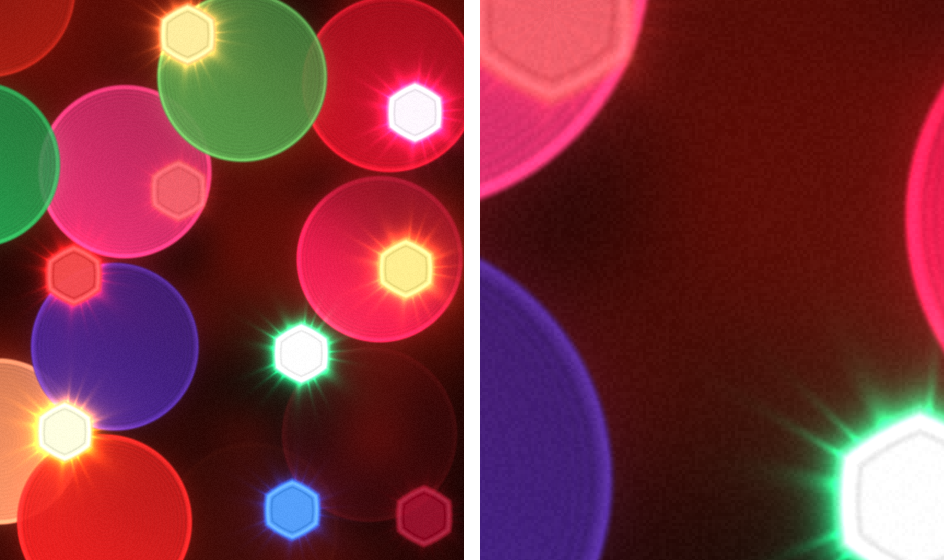
Left: the whole. Right: its middle third, enlarged.
Write a Shadertoy shader that draws this background.

```glsl
// Out-of-focus party lights: translucent discs and glowing hexagons on dark red.

const int DISC_COUNT = 11;
const int LIGHT_COUNT = 9;

// Disc tint and opacity
const vec4 DISC_TINT[DISC_COUNT] = vec4[](
    vec4(.88, .12, .12, .95), vec4(.12, .62, .30, .90), vec4(.45, .05, .08, .25),
    vec4(.30, .58, .27, .92), vec4(.27, .13, .55, .94), vec4(.85, .15, .10, .50),
    vec4(.90, .10, .30, .95), vec4(.30, .08, .03, .15), vec4(.84, .18, .42, .95),
    vec4(.98, .60, .42, .88), vec4(.78, .06, .14, .78));

// Hexagon core colour and opacity
const vec4 LIGHT_CORE[LIGHT_COUNT] = vec4[](
    vec4(1., .93, .56, 1.), vec4(.33, .62, .98, 1.), vec4(.95, .50, .42, .55),
    vec4(1., 1., .88, 1.), vec4(1., .97, 1., 1.), vec4(1., 1., 1., 1.),
    vec4(1., .93, .62, 1.), vec4(.95, .30, .30, .95), vec4(.72, .08, .22, .70));

// Halo colour and strength
const vec4 LIGHT_HALO[LIGHT_COUNT] = vec4[](
    vec4(1., .50, .12, .9), vec4(.05, .25, .95, .5), vec4(.9, .25, .15, .15),
    vec4(1., .62, .08, 1.), vec4(1., .15, .50, 1.), vec4(.0, .85, .50, 1.),
    vec4(1., .50, .22, .7), vec4(1., .10, .12, .6), vec4(.8, .04, .15, .15));

float hash(vec2 p) {
    p = fract(p * vec2(127.31, 311.73));
    p += dot(p, p + 34.27);
    return fract(p.x * p.y);
}

float valueNoise(vec2 p) {
    vec2 cell = floor(p), f = fract(p);
    f = f * f * (3. - 2. * f);
    return mix(mix(hash(cell), hash(cell + vec2(1, 0)), f.x),
               mix(hash(cell + vec2(0, 1)), hash(cell + vec2(1, 1)), f.x), f.y);
}

// Evenly scattered points in the unit square
vec2 scatter(float index, vec2 offset) {
    return fract(offset + index * vec2(.7549, .5698));
}

// Pointed-top hexagon with softened corners
float hexagonDistance(vec2 p, float apothem) {
    vec2 a = abs(p);
    float hexagon = max(a.x, a.x * .5 + a.y * .866) - apothem;
    return mix(hexagon, length(p) - apothem * 1.05, .3);
}

float line(float d, float width) {
    return exp(-d * d / (width * width));
}

vec3 background(vec2 p) {
    float cloud = .65 * valueNoise(p * 4. + 3.) + .35 * valueNoise(p * 9. + 7.);
    return mix(vec3(.07, .015, .012), vec3(.36, .05, .025), smoothstep(.15, .85, cloud));
}

vec3 addDisc(vec3 color, vec2 p, float radius, vec4 tint, float fade) {
    float r = length(p), d = r - radius;
    float body = 1. - smoothstep(-.003, .003, d);
    float slope = dot(p, vec2(.6, .8)) / radius;
    float opacity = tint.a * (1. - fade * smoothstep(-.6, .8, slope));
    // Fine lens rings, strongest near the rim
    float rings = sin(r * 900.) * mix(.012, .05, smoothstep(.75, 1., r / radius));
    vec3 fill = tint.rgb * (1. - .1 * slope + rings);
    fill += (tint.rgb * .3 + .04) * line(d + .004, .004);
    color += tint.rgb * tint.a * .14 * exp(-max(d, 0.) / .016);
    return mix(color, fill, body * opacity);
}

vec3 addLight(vec3 color, vec2 p, float apothem, vec4 core, vec4 halo) {
    float d = hexagonDistance(p, apothem), outside = max(d, 0.);
    // Tight halo, wide glow and thin rays
    float angle = atan(p.y, p.x);
    float rays = pow(.5 + .5 * sin(angle * 17. + 2. * sin(angle * 5.)), 4.);
    float glow = .85 * exp(-outside / .009) + .16 * exp(-outside / .045)
               + .4 * rays * exp(-outside / .02);
    color += halo.rgb * halo.a * glow;
    // Core with a coloured border and a faint inner outline
    float body = 1. - smoothstep(-.005, .003, d);
    vec3 fill = mix(core.rgb, halo.rgb + .15, .5 * smoothstep(-.008, 0., d));
    fill += .12 * line(d + .007, .003) - .08 * line(d + .014, .002);
    return mix(color, fill, body * core.a);
}

void mainImage(out vec4 fragColor, in vec2 fragCoord) {
    vec2 p = fragCoord / iResolution.y;
    vec2 canvas = vec2(iResolution.x / iResolution.y, 1.);
    vec3 color = background(p);

    // Large discs, spread slightly past the canvas edges
    for (int i = DISC_COUNT - 1; i >= 0; i--) {
        float index = float(i + 1);
        vec2 place = (scatter(index, vec2(.5)) - .5) * 1.12 + vec2(.5, .55);
        float radius = .153 + .005 * sin(index * 2.4);
        float fade = mod(index, 7.) < .5 ? .65 : .08;
        color = addDisc(color, p - place * canvas, radius, DISC_TINT[i], fade);
    }

    // Small bright hexagons
    for (int i = 0; i < LIGHT_COUNT; i++) {
        vec2 place = scatter(float(i + 1), vec2(.12, .95));
        color = addLight(color, p - place * canvas, .05, LIGHT_CORE[i], LIGHT_HALO[i]);
    }

    // Light grain
    color += .03 * (hash(floor(p * 512.) + .37) - .5);
    fragColor = vec4(clamp(color, 0., 1.), 1.);
}
```
